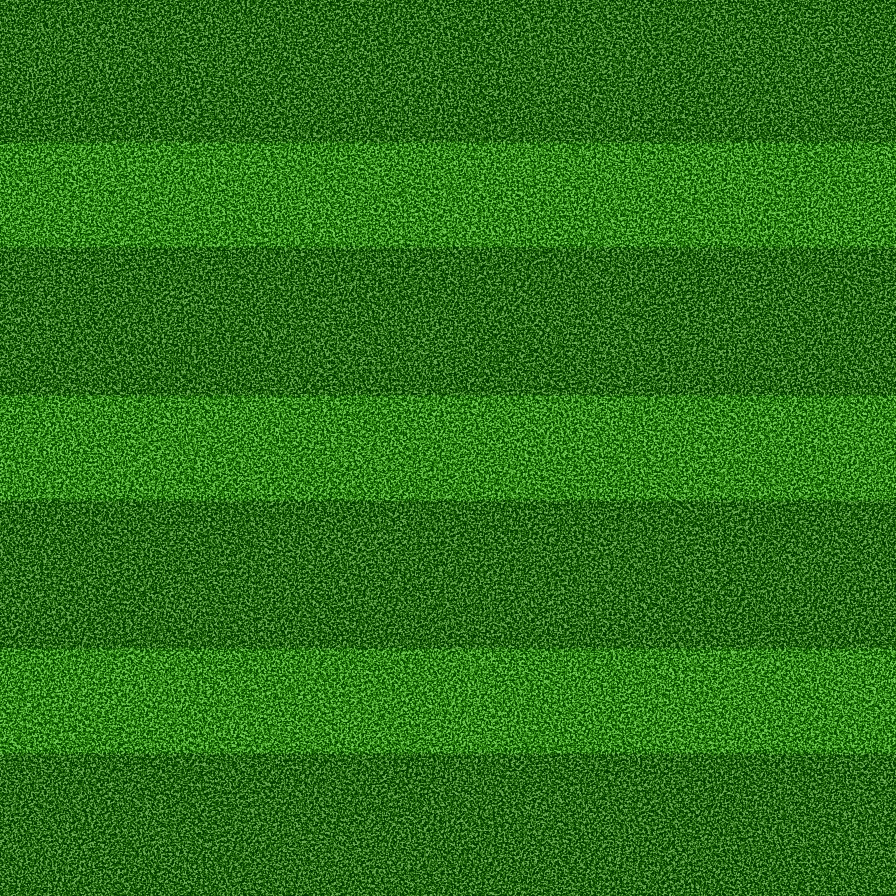
Give the GLSL for this texture, as a Shadertoy shader.

```glsl
const float BAND_PERIOD = 0.2825;
const float LIGHT_HALF_WIDTH = 0.0583;
const float EDGE_SOFTNESS = 0.003;

const vec3 DARK_SHADOW = vec3(0.00, 0.23, 0.00);
const vec3 DARK_BLADE  = vec3(0.12, 0.39, 0.03);
const vec3 DARK_TIP    = vec3(0.37, 0.62, 0.28);

const vec3 LIGHT_SHADOW = vec3(0.02, 0.30, 0.00);
const vec3 LIGHT_BLADE  = vec3(0.17, 0.51, 0.05);
const vec3 LIGHT_TIP    = vec3(0.40, 0.74, 0.29);

float hash(vec2 p) {
    vec3 q = fract(vec3(p.xyx) * 0.1031);
    q += dot(q, q.yzx + 33.33);
    return fract((q.x + q.y) * q.z);
}

vec2 gradient(vec2 cell) {
    float angle = 6.28319 * hash(cell);
    return vec2(cos(angle), sin(angle));
}

float gradientNoise(vec2 p) {
    vec2 cell = floor(p);
    vec2 f = fract(p);
    vec2 e = vec2(0.0, 1.0);
    vec2 w = f * f * f * (f * (f * 6.0 - 15.0) + 10.0);
    float bottom = mix(dot(gradient(cell), f),
                       dot(gradient(cell + e.yx), f - e.yx), w.x);
    float top = mix(dot(gradient(cell + e.xy), f - e.xy),
                    dot(gradient(cell + e.yy), f - e.yy), w.x);
    return mix(bottom, top, w.y);
}

// Sum of rotated layers over a wide range of scales, for loose specks
float grassGrain(vec2 uv, float frequency) {
    const mat2 turn = mat2(0.8, 0.6, -0.6, 0.8);
    float sum = 0.0;
    float weight = 0.75;
    vec2 p = turn * uv * frequency + 400.0;
    for (int i = 0; i < 4; i++) {
        sum += weight * gradientNoise(p);
        p = turn * p * 1.3 + 71.3;
        weight *= 1.15;
    }
    return sum;
}

// Signed distance to the nearest light band, negative inside
float bandDistance(float y, float period, float halfWidth) {
    float offset = (fract((y - 0.5) / period + 0.5) - 0.5) * period;
    return abs(offset) - halfWidth;
}

vec3 ramp(vec3 low, vec3 middle, vec3 high, float t) {
    vec3 lower = mix(low, middle, clamp(2.0 * t, 0.0, 1.0));
    return mix(lower, high, clamp(2.0 * t - 1.0, 0.0, 1.25));
}

void mainImage(out vec4 fragColor, in vec2 fragCoord) {
    vec2 uv = fragCoord / iResolution.xy;
    float pixel = 1.0 / iResolution.y;

    // Blade texture with faint broad patches
    float grain = grassGrain(uv, 270.0);
    float patches = gradientNoise(uv * 14.0 + 50.0);
    float tone = 0.5 + 1.1 * grain + 0.04 * patches;

    // Mown bands whose edges are broken up by the blades
    float distanceToLight = bandDistance(uv.y, BAND_PERIOD, LIGHT_HALF_WIDTH)
                          + 0.004 * gradientNoise(uv * 200.0 + 90.0);
    float softness = max(EDGE_SOFTNESS, pixel);
    float light = 1.0 - smoothstep(-softness, softness, distanceToLight);

    // Soft shade on the dark side of each edge
    tone -= 0.06 * (1.0 - light) * exp(-max(distanceToLight, 0.0) / 0.015);

    vec3 darkGrass = ramp(DARK_SHADOW, DARK_BLADE, DARK_TIP, tone);
    vec3 lightGrass = ramp(LIGHT_SHADOW, LIGHT_BLADE, LIGHT_TIP, tone);
    fragColor = vec4(mix(darkGrass, lightGrass, light), 1.0);
}
```
